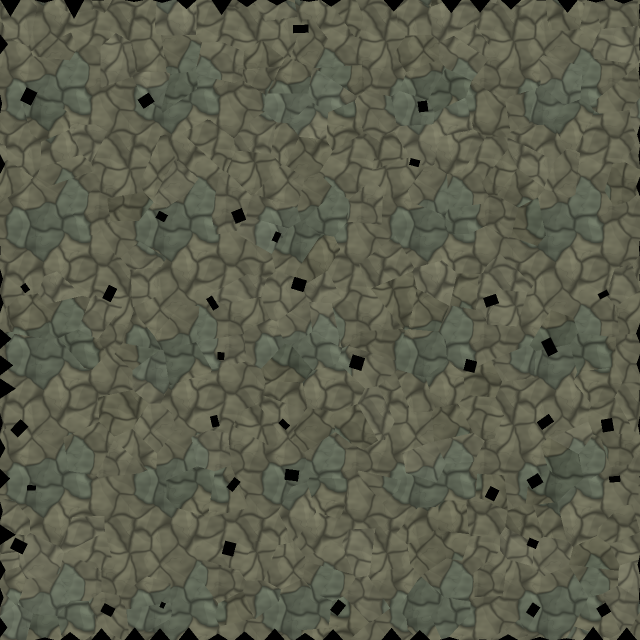
Reproduce this texture procedurally as a Shadertoy shader.

```glsl
// Mossy rubble wall: a 5 by 5 repeat of warped, stretched Voronoi stones with
// soft dark joints and painted facets. A second Voronoi layer breaks the wall
// into slightly slipped shards, with black gaps inside and along the border.

const float TAU = 6.2832;

vec2 hash2(vec2 p) {
    vec3 q = fract((p.xyx + 7.0) * vec3(0.1031, 0.1030, 0.0973));
    q += dot(q, q.yzx + 33.33);
    return fract((q.xx + q.yz) * q.zy);
}

float cornerSlope(vec2 cell, vec2 offset, vec2 period) {
    float a = TAU * hash2(mod(cell, period) + 31.0).x;
    return dot(vec2(cos(a), sin(a)), offset);
}

// Gradient noise that wraps after the given number of cells
float gradNoise(vec2 p, vec2 period) {
    vec2 i = floor(p), f = fract(p), e = vec2(1, 0);
    vec2 u = f * f * f * (f * (f * 6.0 - 15.0) + 10.0);
    return mix(mix(cornerSlope(i, f, period),
                   cornerSlope(i + e, f - e, period), u.x),
               mix(cornerSlope(i + e.yx, f - e.yx, period),
                   cornerSlope(i + 1.0, f - 1.0, period), u.x), u.y);
}

// One tile of stonework; p has a period of 1 both ways
vec3 stoneWall(vec2 p) {
    float grain = gradNoise(p * vec2(14, 22), vec2(14, 22));
    float blotch = gradNoise(p * 7.0, vec2(7));
    float bend = gradNoise(p * 6.0 + 0.5, vec2(6));
    p += 0.045 * vec2(bend, blotch) + 0.008 * grain;

    // Nearest and second nearest stone, each with its own proportions
    vec2 grid = vec2(4, 6), base = floor(p * grid);
    vec2 local = vec2(0), id = vec2(0);
    float near = 9.0, next = 9.0;
    for (int y = -2; y <= 2; y++)
    for (int x = -2; x <= 2; x++) {
        vec2 cell = base + vec2(x, y);
        vec2 wrapped = mod(cell, grid);
        vec2 h = hash2(wrapped);
        vec2 centre = cell + 0.15 + 0.7 * h;
        centre.x += 0.5 * mod(wrapped.y, 2.0) - 0.25;
        vec2 d = (p - centre / grid) * 5.0;
        float stretch = mix(0.75, 1.3, hash2(wrapped + 50.0).x);
        float dist = length(d * vec2(stretch, 1.0 / stretch));
        if (dist < near) {
            next = near;
            near = dist;
            local = d;
            id = wrapped;
        } else next = min(next, dist);
    }

    // Facets lit from above, brushed grain and fine fissures
    vec2 h = hash2(id + 90.0);
    float ridge = dot(local, vec2(cos(h.x * TAU), sin(h.x * TAU))) + 0.25 * bend;
    float tone = 0.405 + 0.06 * (h.y - 0.5) + 0.05 * local.y;
    tone += 0.035 * smoothstep(-0.03, 0.03, ridge) - 0.015;
    tone += 0.05 * grain + 0.06 * blotch;
    float fissure = 1.0 - smoothstep(0.0, 0.035, abs(blotch + 0.4 * grain - 0.08));
    tone -= 0.04 * fissure * smoothstep(-0.1, 0.3, bend);

    // Soft joints of uneven width
    float joint = smoothstep(-0.06, 0.2 + 0.18 * bend, next - near);
    tone = mix(0.23, tone, joint);
    vec3 olive = vec3(1.0, 0.995, 0.81), moss = vec3(0.9, 0.97, 0.82);
    return tone * mix(olive, moss, step(0.87, h.x));
}

// Slip (xy) and tone change (z) of the shard that covers uv
vec3 shard(vec2 uv) {
    vec2 p = uv * 19.0, base = floor(p), id = base;
    float near = 9.0;
    for (int y = -1; y <= 1; y++)
    for (int x = -1; x <= 1; x++) {
        vec2 cell = base + vec2(x, y);
        vec2 d = cell + hash2(cell + 140.0) - p;
        if (dot(d, d) < near) {
            near = dot(d, d);
            id = cell;
        }
    }
    vec2 h = hash2(id + 200.0);
    float moved = step(0.5, hash2(id + 260.0).x);
    return moved * vec3(0.16 * (h - 0.5), 0.035 * (h.x + h.y - 1.0));
}

// Negative inside a small, irregular four-sided gap
float gap(vec2 uv) {
    vec2 p = uv * 10.0, cell = floor(p);
    vec2 h = hash2(cell + 320.0);
    vec2 q = fract(p) - 0.25 - 0.5 * h;
    float d = -1.0;
    for (int i = 0; i < 4; i++) {
        float a = TAU * (float(i) * 0.25 + h.x) + h.y;
        float reach = 0.03 + 0.1 * hash2(cell + 360.0 + 11.0 * float(i)).x;
        d = max(d, dot(q, vec2(cos(a), sin(a))) - reach);
    }
    return hash2(cell + 420.0).y < 0.28 ? d : 1.0;
}

// Negative inside triangular bites along one border
float bite(float along, float inward, float seed, float depth) {
    vec2 h = hash2(vec2(floor(along * 22.0), seed));
    float side = abs(fract(along * 22.0) - 0.35 - 0.3 * h.x);
    return inward - depth * h.y * h.y * (1.0 - side / 0.35);
}

vec3 wall(vec2 uv) {
    float hole = min(gap(uv), bite(uv.y, uv.x, 500.0, 0.026));
    hole = min(hole, bite(uv.x, 1.0 - uv.y, 520.0, 0.03));
    hole = min(hole, bite(uv.x, uv.y, 540.0, 0.024));
    hole = min(hole, bite(uv.y, 1.0 - uv.x, 560.0, 0.007));
    vec3 slip = shard(uv);
    return hole < 0.0 ? vec3(0) : stoneWall(uv * 5.0 + slip.xy) + slip.z;
}

void mainImage(out vec4 fragColor, in vec2 fragCoord) {
    // Four samples per pixel smooth every edge
    vec3 sum = vec3(0);
    for (int i = 0; i < 4; i++) {
        vec2 offset = vec2(i % 2, i / 2) * 0.5 - 0.25;
        sum += wall((fragCoord + offset) / iResolution.xy);
    }
    fragColor = vec4(sum * 0.25, 1.0);
}
```
